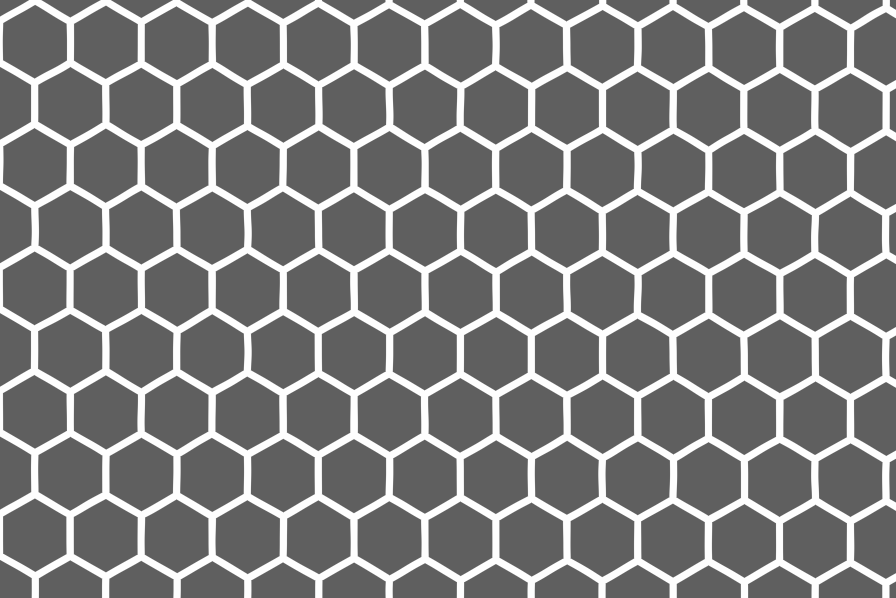
Write a Shadertoy shader that draws this pattern.

```glsl
// Honeycomb of grey pointy-top hexagons parted by white lines.
// Each point is folded into its nearest cell, and the distance to the cell
// border gives the line; a slight shear and wobble loosen the grid.
#define COLUMNS 12.633              // cells across the canvas width
#define ORIGIN vec2(0.492, 0.590)   // first cell centre from the top left, in cells
#define SHEAR 0.0085                // downward drift of the rows to the right
#define ROW_STRETCH 1.0038          // row spacing relative to a regular grid
#define LINE_WIDTH 0.102            // in cells
#define WOBBLE 0.007                // unevenness of the line edges, in cells
#define SOFTNESS 1.35               // edge blur, in pixels
#define CELL_COLOR vec3(0.373)
#define LINE_COLOR vec3(0.996)

float hash(vec2 p) {
    p = fract(p * vec2(0.1031, 0.1137));
    p += dot(p, p.yx + 33.33);
    return fract((p.x + p.y) * p.x * 17.0);
}

float valueNoise(vec2 p) {
    vec2 cell = floor(p), f = fract(p);
    f = f * f * (3.0 - 2.0 * f);
    float low = mix(hash(cell), hash(cell + vec2(1, 0)), f.x);
    float high = mix(hash(cell + vec2(0, 1)), hash(cell + vec2(1, 1)), f.x);
    return mix(low, high, f.y);
}

// Distance from p to the border of its hexagon; cells are one unit wide
float hexBorderDistance(vec2 p) {
    const vec2 period = vec2(1.0, 1.7320508);
    vec2 a = p - period * round(p / period);
    vec2 b = p - period * (floor(p / period) + 0.5);
    vec2 local = abs(dot(a, a) < dot(b, b) ? a : b);
    return 0.5 - max(local.x, dot(local, vec2(0.5, 0.8660254)));
}

void mainImage(out vec4 fragColor, in vec2 fragCoord) {
    // Cell units, measured from the top left corner
    float pixel = COLUMNS / iResolution.x;
    vec2 p = vec2(fragCoord.x, iResolution.y - fragCoord.y) * pixel - ORIGIN;

    // Shear, stretch and a faint hand-cut wobble
    p.y = (p.y - SHEAR * p.x) / ROW_STRETCH;
    vec2 q = p * 3.0 + 60.0;
    p += WOBBLE * (vec2(valueNoise(q), valueNoise(q + 41.7)) - 0.5) * 2.0;

    // White line along the borders, smoothed at its edges
    float edge = hexBorderDistance(p) - 0.5 * LINE_WIDTH;
    float blur = 0.5 * SOFTNESS * pixel;
    float line = 1.0 - smoothstep(-blur, blur, edge);
    fragColor = vec4(mix(CELL_COLOR, LINE_COLOR, line), 1.0);
}
```
